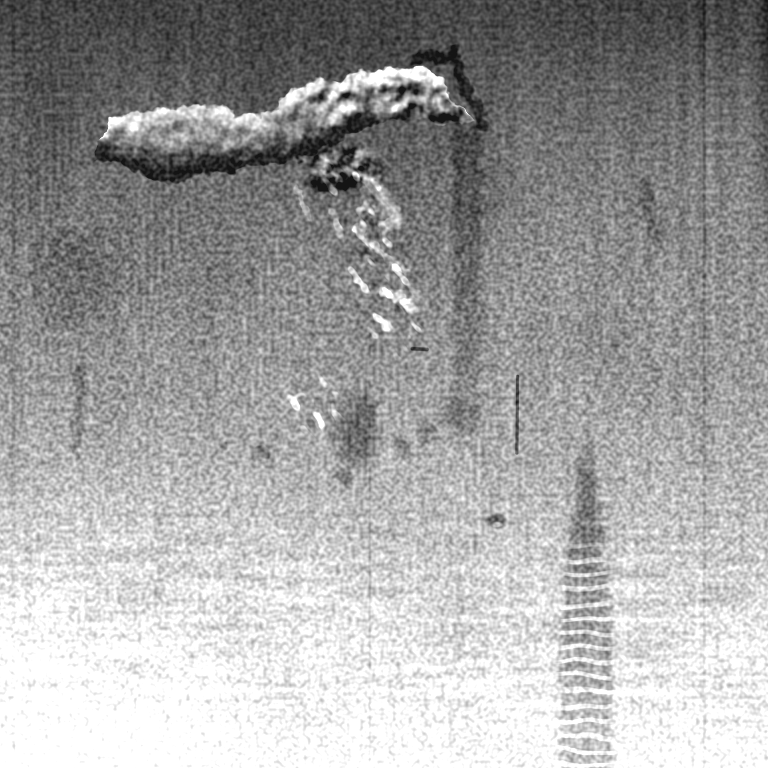
Give the GLSL for this texture, as a WebGL 1 fragment shader.

```glsl
precision highp float;
// Grainy grey plaster wall with a raised ridge, flaked debris, stains and scan streaks.

uniform vec2 u_resolution;

const float TOP_TONE = 0.26;
const float BOTTOM_TONE = 0.97;
const float GRAIN_FREQ = 190.0;
const float GRAIN_AMOUNT = 0.3;
const float STREAK_AMOUNT = 0.07;
const float RAGGED = 0.01;
const float RELIEF = 0.9;
const vec2 LIGHT_STEP = vec2(-0.16, 0.3);

vec2 gradientAt(vec2 cell) {
  float h = 6.2832 * fract(sin(dot(cell, vec2(127.1, 311.7))) * 43758.5);
  return vec2(cos(h), sin(h));
}

float noise(vec2 p) {
  vec2 i = floor(p), f = p - i, e = vec2(1, 0);
  vec2 u = f * f * (3.0 - 2.0 * f);
  float a = dot(gradientAt(i), f), b = dot(gradientAt(i + e), f - e);
  float c = dot(gradientAt(i + e.yx), f - e.yx), d = dot(gradientAt(i + 1.0), f - 1.0);
  return mix(mix(a, b, u.x), mix(c, d, u.x), u.y);
}

float fbm(vec2 p) {
  float sum = 0.0, gain = 1.0;
  for (int i = 0; i < 3; i++) {
    sum += gain * noise(p);
    p = p * 2.03 + 17.3;
    gain *= 0.55;
  }
  return sum;
}

// Slope of the noise towards the light
float emboss(vec2 p) { return fbm(p) - fbm(p + LIGHT_STEP); }

float ramp(float a, float b, float v) { return smoothstep(a, b, v); }

float band(float v, float lo, float hi, float soft) {
  return ramp(lo - soft, lo + soft, v) * (1.0 - ramp(hi - soft, hi + soft, v));
}

// Soft ellipse: centre in xy, radii in zw
float blob(vec2 p, vec4 e) { return 1.0 - ramp(0.45, 1.25, length((p - e.xy) / e.zw)); }

// Soft line from s.xy to s.zw
float stroke(vec2 p, vec4 s, float width) {
  vec2 d = s.zw - s.xy, r = p - s.xy;
  float t = clamp(dot(r, d) / dot(d, d), 0.0, 1.0);
  return 1.0 - ramp(0.35 * width, width, length(r - d * t));
}

float ridgeTop(float x) {
  return 0.8 + 0.05 * ramp(0.118, 0.15, x) + 0.01 * ramp(0.15, 0.21, x)
    - 0.01 * ramp(0.275, 0.315, x) + 0.043 * ramp(0.335, 0.405, x)
    + 0.018 * ramp(0.4, 0.52, x) - 0.075 * ramp(0.55, 0.63, x);
}

float ridgeBottom(float x) {
  return 0.792 - 0.03 * ramp(0.13, 0.225, x) + 0.016 * ramp(0.225, 0.275, x)
    + 0.012 * ramp(0.28, 0.38, x) + 0.052 * ramp(0.375, 0.5, x);
}

float wall(vec2 p) {
  float low = 1.0 - ramp(0.12, 0.45, p.y);
  float tone = mix(BOTTOM_TONE, TOP_TONE, p.y);
  tone += low * (0.17 - 0.1 * ramp(0.0, 0.5, p.x));
  tone += 0.06 * ramp(0.55, 0.75, p.x) * band(p.y, 0.6, 0.92, 0.06);
  tone += 0.05 * fbm(p * 7.0) + STREAK_AMOUNT * noise(p * vec2(75, 3));
  tone += 0.16 * noise(p * vec2(9, 95)) * band(p.y, 0.06, 0.32, 0.05);
  // Fine vertical lines
  tone -= 0.1 * band(p.x, 0.915, 0.919, 0.0015) + 0.06 * band(p.x, 0.015, 0.02, 0.0015);
  tone -= 0.09 * band(p.x, 0.48, 0.483, 0.0015) * (1.0 - ramp(0.54, 0.6, p.y));
  return tone - 0.12 * ramp(0.98, 1.0, p.x) * ramp(0.6, 0.8, p.y);
}

float stains(vec2 p, vec2 q) {
  float dark = 0.13 * band(q.x, 0.592, 0.627, 0.007) * band(q.y, 0.5, 0.84, 0.02);
  dark += 0.17 * blob(q, vec4(0.602, 0.463, 0.026, 0.036));
  dark += 0.25 * blob(q, vec4(0.463, 0.44, 0.033, 0.052));
  dark += 0.2 * blob(q, vec4(0.446, 0.38, 0.014, 0.01));
  dark += 0.22 * blob(q, vec4(0.523, 0.42, 0.009, 0.017));
  dark += 0.14 * blob(q, vec4(0.556, 0.437, 0.01, 0.016));
  dark += 0.2 * blob(q, vec4(0.338, 0.41, 0.012, 0.008));
  dark += 0.18 * blob(q, vec4(0.291, 0.418, 0.008, 0.008));
  dark += 0.08 * blob(q, vec4(0.09, 0.64, 0.06, 0.07));
  dark += 0.15 * stroke(q, vec4(0.105, 0.52, 0.1, 0.41), 0.011);
  dark += 0.11 * stroke(q, vec4(0.838, 0.76, 0.857, 0.69), 0.013);
  dark += 0.35 * stroke(p, vec4(0.674, 0.51, 0.673, 0.41), 0.003);
  dark += 0.3 * stroke(p, vec4(0.537, 0.546, 0.556, 0.545), 0.0035);
  // Small pit with a lit floor
  dark += 0.38 * blob(p, vec4(0.645, 0.321, 0.014, 0.01));
  dark -= 0.35 * blob(p, vec4(0.647, 0.317, 0.007, 0.004));
  // Striped column
  float halfWidth = mix(0.034, 0.012, ramp(0.15, 0.43, p.y));
  float column = band(abs(q.x - 0.763), -1.0, halfWidth, 0.007) * (1.0 - ramp(0.36, 0.45, q.y));
  float rungs = ramp(0.25, 0.9, sin(p.y * 330.0 + 4.0 * noise(p * 22.0)));
  return dark + column * (0.26 - 0.28 * rungs * (1.0 - ramp(0.27, 0.31, p.y)));
}

float debris(vec2 p, vec2 q) {
  float area = stroke(q, vec4(0.45, 0.77, 0.515, 0.575), 0.052);
  area = max(area, blob(q, vec4(0.41, 0.475, 0.042, 0.042)));
  vec2 along = vec2(dot(p, vec2(20, -25)), dot(p, vec2(66, 53)));
  float flake = noise(along) + 0.5 * noise(p * 90.0);
  float light = area * (0.45 * ramp(0.1, 0.42, flake) - 0.14 * ramp(0.12, 0.45, -flake));
  // Broken lump and larger chips
  light += blob(q, vec4(0.448, 0.782, 0.052, 0.038)) * (RELIEF * emboss(p * 42.0) - 0.04);
  light -= 0.28 * stroke(q, vec4(0.415, 0.76, 0.465, 0.755), 0.012);
  light += 0.25 * stroke(q, vec4(0.48, 0.762, 0.517, 0.714), 0.012);
  light += 0.26 * stroke(q, vec4(0.465, 0.698, 0.53, 0.645), 0.008);
  light += 0.32 * stroke(q, vec4(0.502, 0.624, 0.528, 0.608), 0.009);
  return light + 0.2 * stroke(q, vec4(0.385, 0.755, 0.402, 0.715), 0.007);
}

float addRidge(float tone, vec2 p, vec2 q) {
  float top = ridgeTop(q.x), bottom = ridgeBottom(q.x);
  float t = (q.y - bottom) / max(top - bottom, 0.01);
  float soft = max(0.0025, 1.0 / u_resolution.y);
  float body = band(q.y, bottom, top, soft) * band(q.x, 0.12, 0.615, 0.004);
  float lumpy = ramp(0.36, 0.46, p.x);
  float shade = mix(0.36, 0.56, ramp(0.2, 0.65, t)) + 0.3 * ramp(0.66, 0.92, t);
  shade += mix(0.35, RELIEF, lumpy) * emboss(p * 34.0) + 0.05 * lumpy;
  shade = mix(shade, 0.13, (1.0 - ramp(0.12, 0.34, t)) * (1.0 - ramp(0.5, 0.57, p.x)));
  shade = mix(shade, 0.14, blob(q, vec4(0.132, 0.802, 0.022, 0.018)));
  shade += 0.25 * blob(q, vec4(0.16, 0.838, 0.032, 0.012));
  shade += 0.28 * blob(q, vec4(0.5, 0.86, 0.022, 0.016));
  // Cracks around the right end
  float crack = max(stroke(q, vec4(0.545, 0.922, 0.59, 0.93), 0.01),
    stroke(q, vec4(0.588, 0.928, 0.63, 0.835), 0.01));
  return mix(tone, shade, body) - 0.23 * crack;
}

void main() {
  vec2 p = gl_FragCoord.xy / u_resolution;
  vec2 q = p + RAGGED * vec2(fbm(p * 45.0), fbm(p * 45.0 + 31.7));
  float tone = addRidge(wall(p) - stains(p, q) + debris(p, q), p, q);
  float grain = noise(p * GRAIN_FREQ) + 0.5 * noise(p * GRAIN_FREQ * 0.47 + 9.1);
  tone += GRAIN_AMOUNT * grain * mix(1.0, 0.6, ramp(0.6, 1.0, p.y));
  gl_FragColor = vec4(vec3(clamp(tone, 0.08, 1.0)), 1.0);
}
```
